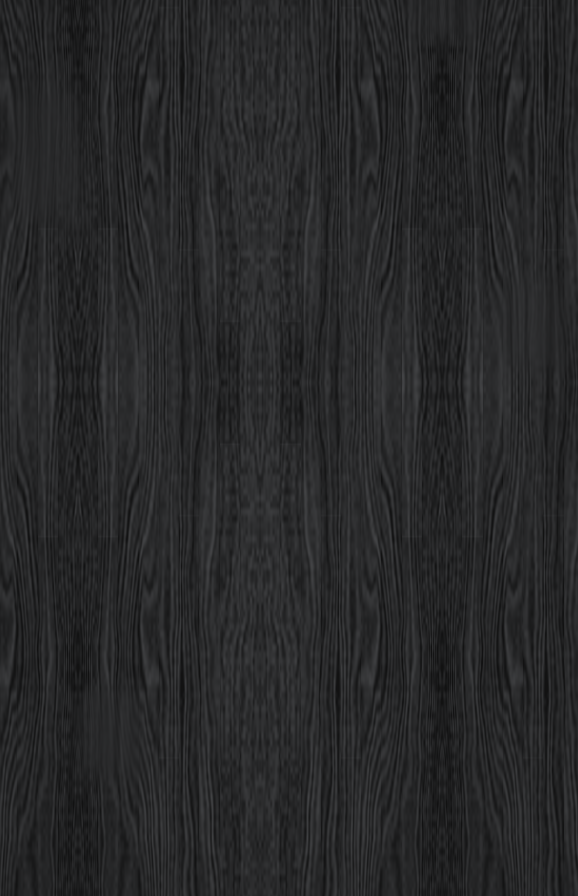
Give the GLSL for this texture, as a WebGL 2 fragment shader.

```glsl
#version 300 es
precision highp float;
// Charcoal wood panelling: narrow strips of long wavy grain lines with pores.
// One quarter tile is folded about vertical and horizontal axes, so boards
// mirror across the canvas; soft streaked smudges then break the symmetry.
uniform vec2 u_resolution;
out vec4 fragColor;

const float TAU = 6.2831853;
const float HEIGHT = 1.552;               // canvas height in canvas widths
const vec2 FOLD = vec2(0.45, 0.889);      // where the mirror axes cross
const float HALF_TILE = 0.315;            // distance between vertical axes
const float STRIPS = 9.0;                 // strips per half tile
const float LINES = 3.8;                  // grain lines per strip
const float GRAIN_CONTRAST = 0.145;
const float PORE_CONTRAST = 0.055;
const float DRIFT_CONTRAST = 0.032;
const float SEAM_DEPTH = 0.024;
const float BASE_TONE = 0.157;
const vec3 TINT = vec3(0.985, 0.997, 1.025);

// Tone of each strip inside and outside its end joint, and the joint height.
const float INNER[9] = float[9](0.010, -0.026, 0.0, -0.010, 0.006, 0.008, -0.002, 0.012, -0.026);
const float OUTER[9] = float[9](0.008, -0.003, 0.004, -0.007, -0.003, 0.011, 0.001, -0.009, -0.016);
const float JOINT[9] = float[9](2.0, 0.106, 2.0, 0.23, 0.65, 2.0, 2.0, 0.267, 2.0);

// Smudges: centre, then half size.
const vec4 SMUDGES[4] = vec4[4](
  vec4(0.08, 1.29, 0.10, 0.18), vec4(0.19, 0.28, 0.085, 0.11),
  vec4(0.92, 0.99, 0.085, 0.11), vec4(0.77, 1.53, 0.08, 0.07));

float hash(vec2 cell) {
  uvec2 q = uvec2(ivec2(cell)) * uvec2(1597334673u, 3812015801u);
  uint n = (q.x ^ q.y) * 1597334673u;
  n = (n ^ (n >> 15u)) * 2246822519u;
  return float((n ^ (n >> 13u)) >> 8u) / 16777216.0;
}

float noise(vec2 p) {
  vec2 i = floor(p), f = fract(p);
  f = f * f * (3.0 - 2.0 * f);
  return mix(mix(hash(i), hash(i + vec2(1, 0)), f.x),
             mix(hash(i + vec2(0, 1)), hash(i + vec2(1, 1)), f.x), f.y);
}

float bump(float x, float width) {
  return exp(-x * x / (width * width));
}

// Grain line coordinate: across the strips, bent by waves and arches.
float grainPhase(float u, float v) {
  float phase = u * LINES;
  phase += 2.4 * (noise(vec2(u * 0.6, v * 4.0)) - 0.5);
  phase += 0.9 * (noise(vec2(u * 1.7, v * 15.0) + 31.0) - 0.5);
  phase += 0.6 * (noise(vec2(u * 4.0, v * 9.0) + 57.0) - 0.5);
  phase += 3.4 * cos(v * 7.0) * bump(u - 5.9, 0.9);
  phase += 1.8 * cos(v * 6.0 + 1.0) * bump(u - 2.6, 0.9);
  return phase + 8.0 * v * bump(u - STRIPS, 0.7);
}

float woodTone(float u, float v, float pixel) {
  int strip = int(min(floor(u), STRIPS - 1.0));
  float id = float(strip);
  float joint = JOINT[strip];
  float outside = smoothstep(-pixel, pixel, v - joint);
  float tone = BASE_TONE + mix(INNER[strip], OUTER[strip], outside);

  // Long continuous lines of uneven weight, with short pores along them
  float phase = grainPhase(u, v);
  float lines = 0.5 + 0.5 * cos(TAU * phase);
  float weight = 0.25 + 0.35 * noise(vec2(phase * 0.5, v * 5.0) + 71.0);
  float grain = mix(noise(vec2(phase * 2.0, v * 4.0 + id * 5.0)), lines, weight);
  float pores = noise(vec2(u * 9.0, v * 85.0 + id * 13.0));
  float coarse = step(1.5, id) * (1.0 - step(7.5, id));
  tone += GRAIN_CONTRAST * mix(0.6, 1.0, coarse) * (grain - 0.5);
  tone += PORE_CONTRAST * mix(1.4, 0.8, coarse) * (pores - 0.5);

  // Broad drift in tone along the boards
  tone += DRIFT_CONTRAST * (noise(vec2(u * 0.9, v * 4.0) + 11.0) - 0.5);

  // Broken seams between strips and a faint line at each end joint
  float toSeam = abs(fract(u + 0.5) - 0.5) * HALF_TILE / STRIPS;
  float seam = 1.0 - smoothstep(0.0, 0.0015 + pixel, toSeam);
  tone -= SEAM_DEPTH * seam * noise(vec2(floor(u + 0.5) * 7.0, v * 6.0));
  return tone + 0.016 * (1.0 - smoothstep(0.0, 0.0015 + pixel, abs(v - joint)));
}

float smudgeMask(vec2 p) {
  float mask = 0.0;
  for (int i = 0; i < 4; i++) {
    vec2 d = abs(p - SMUDGES[i].xy) / SMUDGES[i].zw;
    vec2 soft = 1.0 - smoothstep(0.35, 1.0, d);
    mask = max(mask, soft.x * soft.y);
  }
  return mask;
}

void main() {
  vec2 uv = gl_FragCoord.xy / u_resolution;
  vec2 p = uv * vec2(1.0, HEIGHT);
  float pixel = 1.0 / u_resolution.x;

  // Mirror folds
  float x = abs(mod(p.x - FOLD.x + HALF_TILE, 2.0 * HALF_TILE) - HALF_TILE);
  float tone = woodTone(x / HALF_TILE * STRIPS, abs(p.y - FOLD.y), pixel);

  // Smudges keep only fine straight streaks
  float streak = noise(vec2(p.x * 190.0, p.y * 2.0)) - 0.5;
  tone = mix(tone, BASE_TONE + 0.012 + 0.09 * streak, 0.75 * smudgeMask(p));

  // Darker rim
  vec2 c = uv - 0.5;
  tone *= 1.06 - 0.34 * c.x * c.x - 0.36 * c.y * c.y;
  fragColor = vec4(clamp(tone, 0.07, 0.28) * TINT, 1.0);
}
```
